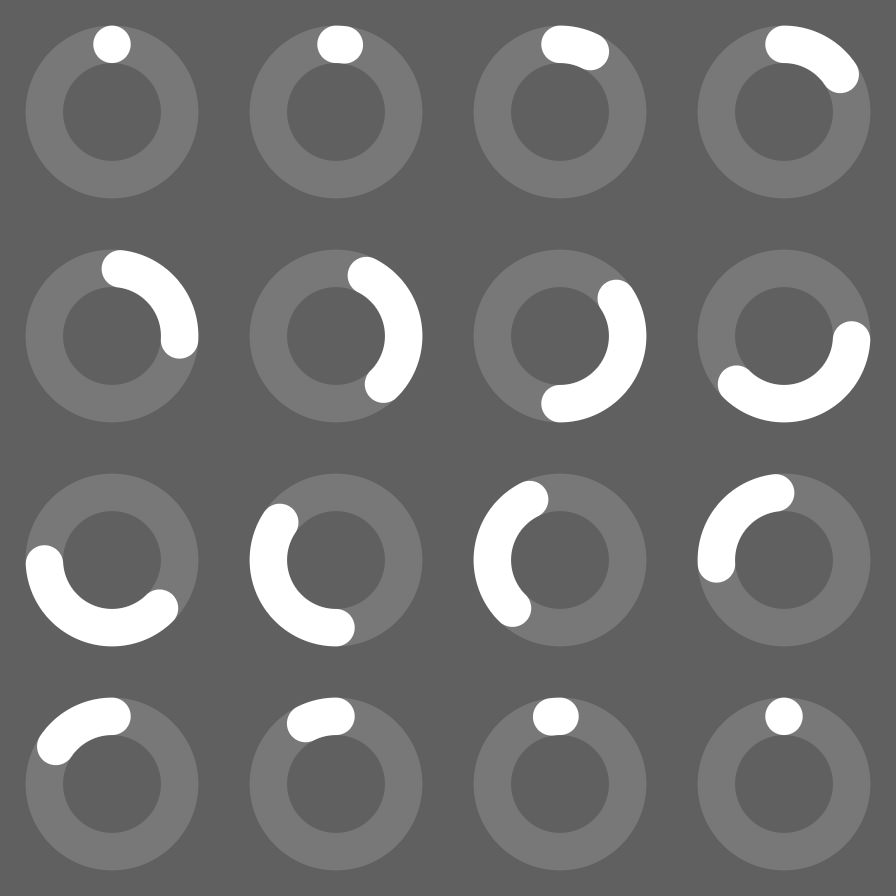
Give the GLSL for this pattern, as a Shadertoy shader.

```glsl
// Four by four sheet of loading-spinner frames: a round-capped arc circling a grey ring.

// Distance to an arc centred on the +y axis, with round caps.
float arcDistance(vec2 p, float halfAngle, float radius, float halfWidth) {
    p.x = abs(p.x);
    vec2 tip = vec2(sin(halfAngle), cos(halfAngle));
    bool pastTip = tip.y * p.x > tip.x * p.y;
    float d = pastTip ? length(p - tip * radius) : abs(length(p) - radius);
    return d - halfWidth;
}

float coverage(float d, float pixel) {
    return clamp(0.5 - d / pixel, 0.0, 1.0);
}

// Clockwise angle from the top, eased over twelve frames.
float easedTurn(float frame) {
    return 6.283185 * smoothstep(0.0, 12.0, frame);
}

void mainImage(out vec4 fragColor, in vec2 fragCoord) {
    const float count = 4.0;
    const float radius = 0.302;
    const float halfWidth = 0.0835;

    // Cells, numbered left to right from the top row
    vec2 grid = fragCoord / iResolution.xy * count;
    vec2 cell = floor(grid);
    vec2 p = fract(grid) - 0.5;
    float pixel = count / iResolution.y;
    float frame = cell.x + count * (count - 1.0 - cell.y);

    // The tail follows the head three frames later
    float head = easedTurn(frame);
    float tail = easedTurn(frame - 3.0);
    float middle = 0.5 * (head + tail);
    float c = cos(middle), s = sin(middle);
    vec2 turned = vec2(c * p.x - s * p.y, s * p.x + c * p.y);

    // Background, ring, moving arc
    float ring = abs(length(p) - radius) - halfWidth;
    float arc = arcDistance(turned, 0.5 * (head - tail), radius, halfWidth);
    vec3 color = vec3(0.378);
    color = mix(color, vec3(0.472), coverage(ring, pixel));
    color = mix(color, vec3(1.0), coverage(arc, pixel));
    fragColor = vec4(color, 1.0);
}
```
